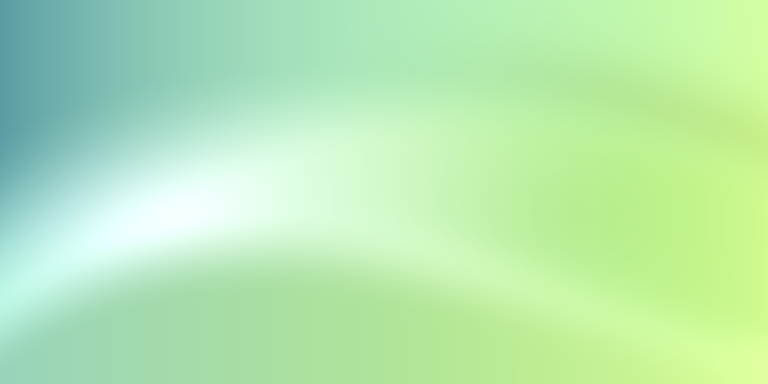
Give the GLSL for this background, as a Shadertoy shader.

```glsl
// Soft arched band of mint light sweeping over a teal-to-lime gradient.

// Smooth cubic ramp through four colours spaced evenly over u = 0..1
vec3 ramp(vec3 a, vec3 b, vec3 c, vec3 d, float u) {
    float t = 3.0 * u;
    return a * (1.0 - t) * (2.0 - t) * (3.0 - t) / 6.0
         + b * t * (2.0 - t) * (3.0 - t) / 2.0
         + c * t * (t - 1.0) * (3.0 - t) / 2.0
         + d * t * (t - 1.0) * (t - 2.0) / 6.0;
}

float bell(float distance, float width) {
    float q = distance / width;
    return exp(-q * q);
}

void mainImage(out vec4 fragColor, in vec2 fragCoord) {
    vec2 uv = fragCoord / iResolution.xy;
    float u = uv.x;

    // Colours above, inside and below the band
    vec3 sky = ramp(vec3(0.35, 0.61, 0.64), vec3(0.62, 0.86, 0.73),
                    vec3(0.72, 0.95, 0.71), vec3(0.83, 1.0, 0.63), u);
    vec3 band = ramp(vec3(0.75, 0.98, 0.91), vec3(0.87, 1.0, 0.91),
                     vec3(0.76, 0.955, 0.66), vec3(0.82, 0.98, 0.56), u);
    vec3 ground = ramp(vec3(0.59, 0.83, 0.73), vec3(0.66, 0.87, 0.64),
                       vec3(0.73, 0.92, 0.58), vec3(0.87, 1.0, 0.60), u);

    // Signed heights over the two arched edges
    float overTop = uv.y - 0.73 + 0.97 * (u - 0.56) * (u - 0.56);
    float overBase = uv.y - 0.35 + (1.85 - 1.1 * u) * (u - 0.34) * (u - 0.34);

    // White glow and a dim pocket inside the band
    vec2 glow = (uv - vec2(0.21, 0.44)) / vec2(0.14, 0.16);
    vec2 pocket = (uv - vec2(0.73, 0.44)) / vec2(0.14, 0.15);
    band += vec3(0.09, 0.03, 0.07) * exp(-dot(glow, glow));
    band -= vec3(0.02, 0.02, 0.03) * exp(-dot(pocket, pocket));

    // Shadow over the upper edge, strongest on the right
    sky -= vec3(0.05, 0.065, 0.10) * smoothstep(0.4, 0.9, u) * bell(overTop - 0.07, 0.12);

    // Blend the layers across wide soft edges
    float topWidth = mix(0.25, 0.11, smoothstep(0.0, 0.55, u));
    vec3 color = mix(ground, band, smoothstep(-0.12, 0.11, overBase));
    color = mix(color, sky, smoothstep(-topWidth, topWidth, overTop));

    // Pale rim along the lower edge
    color += vec3(0.05, 0.03, 0.06) * smoothstep(0.35, 0.65, u) * bell(overBase - 0.03, 0.08);

    fragColor = vec4(clamp(color, 0.0, 1.0), 1.0);
}
```
